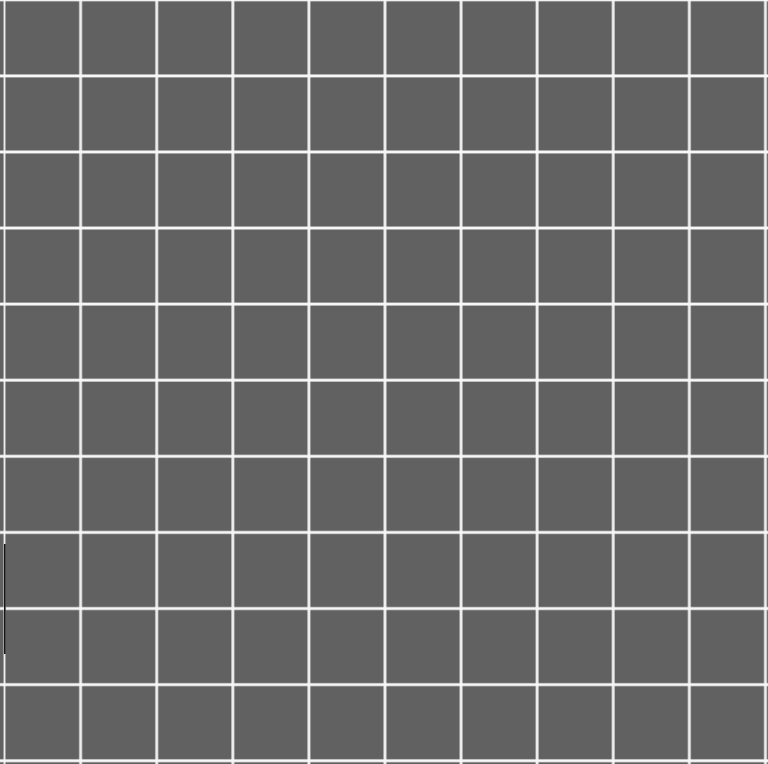
This pattern is drawn by a WebGL 1 fragment shader. Its source:

```glsl
precision highp float;
// Flat grey square tiles, ten across and ten down, split by thin pale lines.
// Each line set is a repeated distance to the nearest grid line, with soft edges;
// the left border line is thinner and carries one short dark scratch.

uniform vec2 u_resolution;

// Lengths are fractions of the canvas height.
const float PITCH = 0.0996;
const vec2 GRID_ORIGIN = vec2(0.0059, 0.0043);
const float LINE_WIDTH = 0.0038;
const float BORDER_WIDTH = 0.0024;
const float SOFTNESS = 0.0021;

const vec2 SCRATCH_CENTER = vec2(0.0063, 0.216);
const vec2 SCRATCH_HALF_SIZE = vec2(0.0010, 0.072);

const vec3 TILE_COLOR = vec3(0.38);
const vec3 VERTICAL_COLOR = vec3(0.93);
const vec3 HORIZONTAL_COLOR = vec3(0.97);
const vec3 SCRATCH_COLOR = vec3(0.04);

// Share of a soft-edged area covered at a signed distance (negative inside).
float coverage(float signedDist, float soft) {
    return clamp(0.5 - signedDist / soft, 0.0, 1.0);
}

// Distance to the nearest line of an evenly spaced set.
float lineDistance(float x) {
    return abs(fract(x / PITCH + 0.5) - 0.5) * PITCH;
}

float boxDistance(vec2 p, vec2 halfSize) {
    vec2 d = abs(p) - halfSize;
    return length(max(d, 0.0)) + min(max(d.x, d.y), 0.0);
}

void main() {
    float pixel = 1.0 / u_resolution.y;
    float soft = max(SOFTNESS, pixel);
    vec2 p = gl_FragCoord.xy * pixel;
    vec2 grid = p - GRID_ORIGIN;

    // Grid lines, with a narrower one along the left border
    float verticalWidth = mix(BORDER_WIDTH, LINE_WIDTH, step(0.5 * PITCH, grid.x));
    float vertical = coverage(lineDistance(grid.x) - 0.5 * verticalWidth, soft);
    float horizontal = coverage(lineDistance(grid.y) - 0.5 * LINE_WIDTH, soft);

    vec3 color = mix(TILE_COLOR, VERTICAL_COLOR, vertical);
    color = mix(color, HORIZONTAL_COLOR, horizontal);

    // Dark scratch over the left border
    float scratch = coverage(boxDistance(p - SCRATCH_CENTER, SCRATCH_HALF_SIZE), pixel);
    color = mix(color, SCRATCH_COLOR, scratch);

    gl_FragColor = vec4(color, 1.0);
}
```
